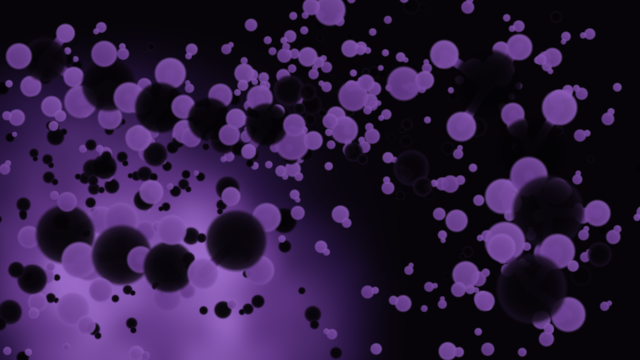
Reproduce this background procedurally as a WebGL 2 fragment shader.

```glsl
#version 300 es
precision highp float;
// Violet ball-and-stick molecules drifting in front of a hazy glow.
uniform vec2 u_resolution;
out vec4 fragColor;

#define INK vec3(0.022, 0.014, 0.032)
#define DUSK vec3(0.14, 0.07, 0.24)
#define VIOLET vec3(0.38, 0.21, 0.53)
#define LILAC vec3(0.60, 0.41, 0.78)
#define GLOW_GAIN 0.92
#define EDGE_BLUR 0.05
#define SATELLITES 4
#define SATELLITE_SIZE 0.56
#define STICK_WIDTH 0.013

vec2 hash2(vec2 p) {
  vec3 q = fract(p.xyx * vec3(0.1031, 0.1030, 0.0973));
  q += dot(q, q.yzx + 33.33);
  return fract((q.xx + q.yz) * q.zy);
}

float noise(vec2 p) {
  vec2 i = floor(p), f = fract(p);
  f = f * f * (3.0 - 2.0 * f);
  return mix(mix(hash2(i).x, hash2(i + vec2(1, 0)).x, f.x),
             mix(hash2(i + vec2(0, 1)).x, hash2(i + vec2(1, 1)).x, f.x), f.y);
}

// Soft elliptical patch; a higher power gives a flatter top.
float lump(vec2 p, vec2 centre, vec2 size, float power) {
  return exp(-pow(length((p - centre) / size), power));
}

float glowAt(vec2 p) {
  float g = lump(p, vec2(0.46, 0.08), vec2(0.49, 0.37), 4.0)
          + 0.48 * lump(p, vec2(0.25, 0.50), vec2(0.45, 0.32), 3.0)
          + 0.10 * lump(p, vec2(0.80, 0.50), vec2(0.45, 0.45), 2.0);
  float mottle = 0.65 * noise(p * 5.0) + 0.35 * noise(p * 11.0 + 7.0);
  return min(g, 1.1) * GLOW_GAIN * mix(0.62, 1.25, mottle);
}

vec3 glowColour(float g) {
  vec3 c = mix(INK, DUSK, smoothstep(0.02, 0.32, g));
  c = mix(c, VIOLET, smoothstep(0.22, 0.68, g));
  return mix(c, LILAC, smoothstep(0.60, 1.10, g));
}

// Share of scatter cells that hold an atom.
float density(vec2 p) {
  return 0.06 + 0.85 * lump(p, vec2(0.95, 0.78), vec2(0.27, 0.24), 2.0)
       + 0.75 * lump(p, vec2(0.42, 0.58), vec2(0.45, 0.14), 2.0)
       + 0.50 * lump(p, vec2(1.38, 0.50), vec2(0.26, 0.38), 2.0)
       + 0.35 * lump(p, vec2(0.35, 0.14), vec2(0.45, 0.20), 2.0);
}

// Dark atoms are backlit and translucent, pale ones brighten at the rim.
void ball(inout vec3 col, vec2 p, vec2 centre, float r, bool dark, float ghost) {
  vec2 q = (p - centre) / r;
  float d = length(q);
  float blur = EDGE_BLUR + 1.0 / (r * u_resolution.y);
  float cover = 1.0 - smoothstep(1.0 - blur, 1.0 + blur, d);
  float rim = pow(min(d, 1.0), 5.0);
  vec3 shadow = INK * 0.5 + ghost * (0.04 + 0.25 * rim) * VIOLET + col * 0.22 * rim;
  float light = 0.25 + 0.35 * rim + 0.22 * dot(q, vec2(0.45, 0.6)) + 0.25 * (ghost - 0.5);
  vec3 pale = mix(VIOLET, LILAC, clamp(light, -0.25, 1.0));
  col = mix(col, dark ? shadow : pale, cover * (dark ? 0.96 : 0.93));
}

void stick(inout vec3 col, vec2 p, vec2 a, vec2 b) {
  vec2 ab = b - a;
  float t = clamp(dot(p - a, ab) / dot(ab, ab), 0.0, 1.0);
  float d = length(p - a - ab * t) - STICK_WIDTH;
  float aa = 0.002 + 0.7 / u_resolution.y;
  col = mix(col, VIOLET * 0.9, 1.0 - smoothstep(-aa, aa, d));
}

// Jittered grid of small atoms, most with a smaller partner.
void scatter(inout vec3 col, vec2 p, float cell, float radius, float seed) {
  for (int k = 0; k < 9; k++) {
    vec2 id = floor(p / cell) + vec2(k % 3 - 1, k / 3 - 1);
    vec2 pick = hash2(id + seed), shape = hash2(id + seed + 57.0);
    vec2 c = (id + 0.1 + 0.8 * hash2(id + seed + 91.0)) * cell;
    if (pick.x > density(c)) continue;
    float r = radius * mix(0.6, 1.2, shape.x);
    float angle = 6.2832 * shape.y;
    bool dark = pick.y < mix(0.28, 0.78, smoothstep(0.1, 0.6, glowAt(c)));
    ball(col, p, c, r, dark, shape.y);
    if (shape.x > 0.35)
      ball(col, p, c + 1.25 * r * vec2(cos(angle), sin(angle)), r * 0.55, dark && shape.y > 0.4, shape.x);
  }
}

// Bowed row of large dark cores, each ringed by pale satellites on sticks.
void chain(inout vec3 col, vec2 p, vec2 a, vec2 b, float bow, int count, float radius, float seed) {
  vec2 side = normalize(vec2(a.y - b.y, b.x - a.x));
  for (int i = 0; i < count; i++) {
    float t = float(i) / float(count - 1);
    vec2 h = hash2(vec2(float(i) + 3.0, seed));
    vec2 c = mix(a, b, t) + side * bow * 4.0 * t * (1.0 - t) + (h - 0.5) * radius * 0.6;
    float r = radius * mix(0.8, 1.1, h.x);
    for (int k = 0; k < SATELLITES; k++) {
      if (k == SATELLITES - 1) ball(col, p, c, r, true, h.y);
      vec2 s = hash2(vec2(float(i * 9 + k), seed + 20.0));
      float angle = 6.2832 * (float(k) + 0.7 * s.x) / float(SATELLITES) + 6.0 * h.y;
      vec2 at = c + r * mix(1.1, 1.55, s.y) * vec2(cos(angle), sin(angle));
      if (k < SATELLITES - 1) stick(col, p, c, at);
      ball(col, p, at, r * SATELLITE_SIZE * mix(0.5, 1.1, s.x), false, s.y);
    }
  }
}

void main() {
  vec2 p = gl_FragCoord.xy / u_resolution.y;
  vec3 col = glowColour(glowAt(p));
  scatter(col, p, 0.055, 0.015, 11.0);
  scatter(col, p, 0.092, 0.024, 37.0);
  scatter(col, p, 0.170, 0.042, 73.0);
  chain(col, p, vec2(0.14, 0.83), vec2(0.76, 0.67), -0.03, 5, 0.072, 5.0);
  chain(col, p, vec2(0.17, 0.35), vec2(0.64, 0.33), -0.08, 4, 0.080, 8.0);
  chain(col, p, vec2(1.34, 0.79), vec2(1.46, 0.18), 0.09, 4, 0.092, 14.0);
  fragColor = vec4(col, 1.0);
}
```
